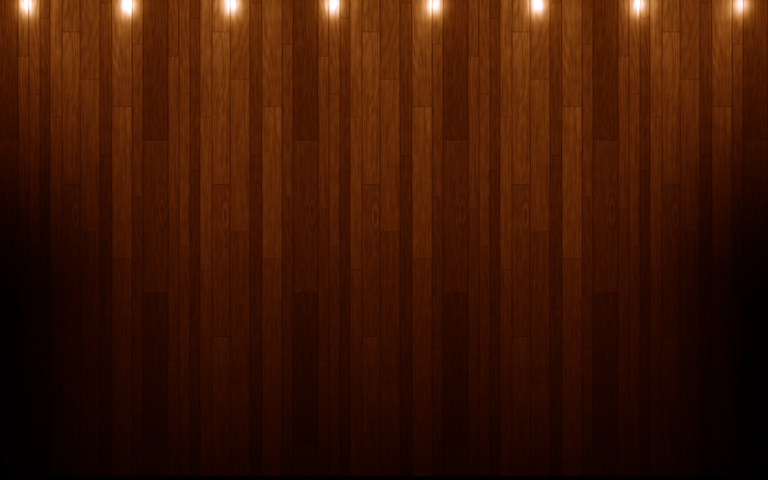
Give the GLSL for this texture, as a Shadertoy shader.

```glsl
// Dark wooden plank wall lit from above by a row of small warm lamps.
#define ASPECT 1.6
#define TILE_WIDTH 0.3125
#define TILE_START -0.0146
#define BOARD_LENGTH 0.3175
#define BOARD_JOINT 0.292
#define LAMP_SPACING 0.2127
#define LAMP_FIRST 0.056
#define LAMP_DEPTH 0.008
#define GRAIN_STRENGTH 0.17
#define SEAM_WIDTH 0.0014
#define TOP_LIGHT 0.415
#define BOTTOM_LIGHT 0.075

const int PLANKS = 10;
// Each plank: left edge within the tile, tone, joint phase.
const vec3 planks[PLANKS] = vec3[PLANKS](
    vec3(0.0, 0.8, 0.0),     vec3(0.167, 0.95, 0.55),
    vec3(0.24, 1.0, 0.3),    vec3(0.313, 0.82, 0.8),
    vec3(0.38, 1.09, 0.15),  vec3(0.46, 1.06, 0.71),
    vec3(0.58, 1.02, 0.4),   vec3(0.713, 0.84, 0.9),
    vec3(0.793, 1.1, 0.22),  vec3(0.927, 0.92, 0.63));

float hash(vec2 p) {
    p = fract(p * vec2(0.1031, 0.1137));
    p += dot(p, p.yx + 33.33);
    return fract((p.x + p.y) * p.x * 17.0);
}

vec2 gradient(vec2 cell) {
    float angle = 6.2832 * hash(cell);
    return vec2(cos(angle), sin(angle));
}

float gradientNoise(vec2 p) {
    vec2 i = floor(p), f = p - i;
    vec2 w = f * f * f * (f * (f * 6.0 - 15.0) + 10.0);
    vec2 e = vec2(0.0, 1.0);
    float low = mix(dot(gradient(i), f), dot(gradient(i + e.yx), f - e.yx), w.x);
    float high = mix(dot(gradient(i + e), f - e), dot(gradient(i + 1.0), f - 1.0), w.x);
    return mix(low, high, w.y);
}

// Elongated growth rings around a knot.
float knot(vec2 p, vec2 center) {
    float r = length((p - center) * vec2(1.0, 0.24));
    return sin(r * 900.0) * exp(-r * r / 0.00013);
}

// Long wavy figure, fine pores and two knots.
float grain(vec2 p, float seed) {
    vec2 q = p + seed * vec2(3.7, 5.3);
    float figure = gradientNoise(q * vec2(34.0, 5.0));
    float rings = sin(figure * 26.0 + p.x * 420.0);
    float fibre = gradientNoise(q * vec2(140.0, 9.0));
    float pores = gradientNoise(q * vec2(150.0, 50.0));
    float knots = knot(p, vec2(0.04, 0.442)) + knot(p, vec2(0.172, 0.45));
    return 0.24 * rings + 0.7 * fibre + 0.65 * pores + 0.15 * figure - 0.8 * knots;
}

// Brightness of the plank surface; p.y runs down from the top.
float wood(vec2 p, float pixel) {
    float across = fract((p.x - TILE_START) / TILE_WIDTH);
    int column = 0;
    float right = 1.0;
    for (int i = 1; i < PLANKS; i++) {
        if (across >= planks[i].x) column = i;
        else right = min(right, planks[i].x);
    }
    vec3 plank = planks[column];
    float seed = float(column);

    // Two alternating boards along every plank.
    float along = (p.y - BOARD_JOINT) / BOARD_LENGTH + plank.z;
    float row = mod(floor(along), 2.0);
    float contrast = column == 0 ? 0.08 : 0.015 + 0.03 * hash(vec2(seed + 3.0, 7.0));
    float tone = plank.y * (1.0 + contrast * (1.0 - 2.0 * row));

    // Dark seams at the sides and ends.
    float side = min(across - plank.x, right - across) * TILE_WIDTH;
    float end = abs(fract(along + 0.5) - 0.5) * BOARD_LENGTH;
    float sideSeam = 1.0 - smoothstep(0.0, SEAM_WIDTH + pixel * 0.5, side);
    float endSeam = 1.0 - smoothstep(0.0, SEAM_WIDTH + pixel * 0.5, end);
    tone *= 1.0 - max(0.24 * sideSeam, 0.12 * endSeam);

    vec2 local = vec2(across * TILE_WIDTH, p.y);
    return tone * (1.0 + GRAIN_STRENGTH * grain(local, seed + 11.0 * row));
}

// Light fading downward, with shadows widening at the lower sides.
float wallLight(vec2 p) {
    float fade = mix(TOP_LIGHT, BOTTOM_LIGHT, pow(p.y, 1.4));
    float edge = abs(p.x / ASPECT - 0.5) * 2.0;
    float shadow = smoothstep(0.5, 1.05, edge) * smoothstep(0.05, 0.65, p.y);
    return fade * (1.0 - 0.96 * shadow);
}

void mainImage(out vec4 fragColor, in vec2 fragCoord) {
    vec2 uv = fragCoord / iResolution.xy;
    vec2 p = vec2(uv.x * ASPECT, 1.0 - uv.y);
    float pixel = 1.0 / iResolution.y;

    // Repeated lamps: soft halo and white core.
    float lampX = mod(p.x - LAMP_FIRST + 0.5 * LAMP_SPACING, LAMP_SPACING) - 0.5 * LAMP_SPACING;
    float d = length(vec2(lampX, (p.y - LAMP_DEPTH) * 0.75));
    float halo = 0.32 * exp(-d / 0.04);
    float core = 0.52 * exp(-d * d / 0.0005);

    float level = wood(p, pixel) * (wallLight(p) + halo) + core;
    level *= 1.0 - smoothstep(0.99, 0.995, p.y);

    // Warm ramp from near black through amber to white.
    vec3 color = vec3(level, 0.82 * pow(level, 1.7), 0.72 * pow(level, 3.4));
    fragColor = vec4(clamp(color, 0.0, 1.0), 1.0);
}
```
